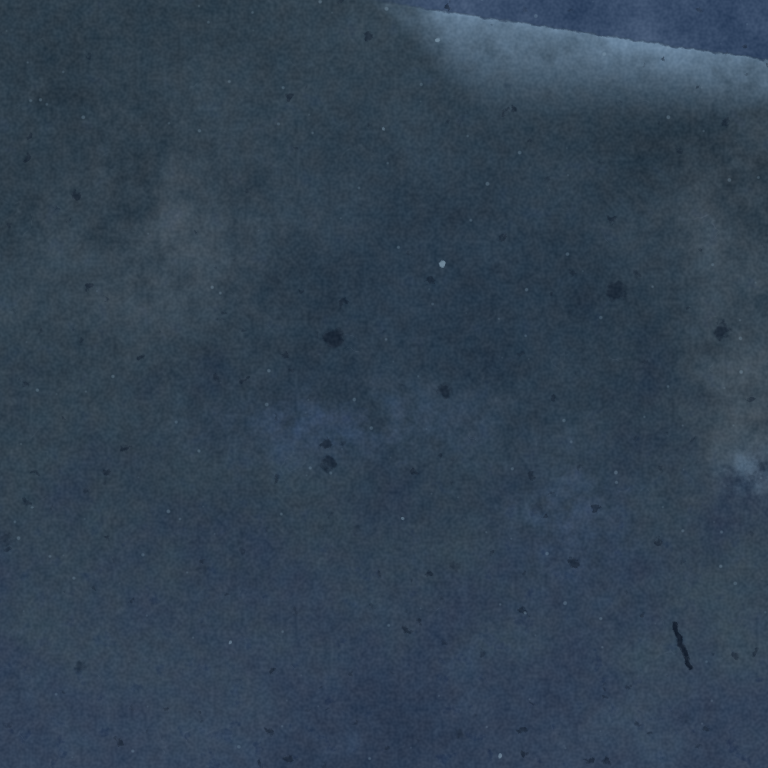
Give the GLSL for this texture, as a Shadertoy shader.

```glsl
#define SLATE vec3(0.186, 0.245, 0.292)
#define DEEP vec3(0.158, 0.220, 0.284)
#define INDIGO vec3(0.196, 0.252, 0.334)
#define ASH vec3(0.285, 0.330, 0.370)
#define GLAZE vec3(0.225, 0.298, 0.405)
#define HIGHLIGHT vec3(0.385, 0.480, 0.570)
#define SOOT vec3(0.090, 0.130, 0.185)
#define CHALK vec3(0.520, 0.620, 0.690)
#define GRAIN 0.040
#define MOTTLE 0.095
#define EDGE_SLOPE 0.150

vec2 hash2(vec2 p) {
    vec3 q = fract(p.xyx * vec3(0.1031, 0.1030, 0.0973));
    q += dot(q, q.yzx + 33.33);
    return fract((q.xx + q.yz) * q.zy);
}

float gradientDot(vec2 cell, vec2 offset) {
    float angle = 6.2832 * hash2(cell).x;
    return dot(vec2(cos(angle), sin(angle)), offset);
}

float gradientNoise(vec2 p) {
    vec2 i = floor(p), f = fract(p);
    vec2 u = f * f * f * (f * (f * 6.0 - 15.0) + 10.0);
    vec2 e = vec2(1.0, 0.0);
    float low = mix(gradientDot(i, f), gradientDot(i + e, f - e), u.x);
    float high = mix(gradientDot(i + e.yx, f - e.yx), gradientDot(i + 1.0, f - 1.0), u.x);
    return mix(low, high, u.y);
}

float fbm(vec2 p) {
    float sum = 0.0, amplitude = 0.6;
    for (int i = 0; i < 5; i++) {
        sum += amplitude * gradientNoise(p);
        p = mat2(1.6, 1.2, -1.2, 1.6) * p + 7.3;
        amplitude *= 0.56;
    }
    return sum;
}

// Soft round bump, 1 at the centre
float glow(vec2 p, vec2 centre, vec2 size) {
    vec2 d = (p - centre) / size;
    return exp(-dot(d, d));
}

// One randomly sized dot in some cells of a grid; radius in canvas units
float dots(vec2 p, float cells, float share, float radius, float blur) {
    float cover = 0.0;
    vec2 home = floor(p * cells);
    for (int k = 0; k < 9; k++) {
        vec2 cell = home + vec2(k % 3, k / 3) - 1.0;
        vec2 pick = hash2(cell + cells * 3.7);
        vec2 centre = (cell + hash2(cell + 61.0 + cells)) / cells;
        float r = radius * mix(0.4, 1.0, pick.y * pick.y);
        float dotMask = 1.0 - smoothstep(r - blur, r + blur, length(p - centre));
        cover = max(cover, dotMask * step(pick.x, share) * mix(0.3, 1.0, pick.y));
    }
    return cover;
}

float segmentDistance(vec2 p, vec2 a, vec2 b) {
    vec2 ab = b - a;
    return length(p - a - ab * clamp(dot(p - a, ab) / dot(ab, ab), 0.0, 1.0));
}

void mainImage(out vec4 fragColor, in vec2 fragCoord) {
    vec2 p = fragCoord / iResolution.y;
    float blur = max(0.0012, 0.8 / iResolution.y);
    vec2 wobble = vec2(fbm(p * 60.0), fbm(p * 60.0 + 31.0));
    float cloud = fbm(p * 3.0);
    float stain = fbm(p * 9.0 + 17.0);
    float crumb = fbm(p * 34.0 + 5.0);

    // Wall tone: greenish slate above, indigo below
    float lower = 1.0 - smoothstep(0.0, 0.55, p.y + 0.35 * cloud + 0.5 * stain);
    vec3 color = mix(SLATE, INDIGO, lower);
    color = mix(color, DEEP, 0.85 * glow(p, vec2(0.58, 0.60), vec2(0.28, 0.22)));

    // Worn patches
    float worn = 0.45 * glow(p, vec2(0.21, 0.69), vec2(0.13, 0.15));
    worn += 0.50 * glow(p, vec2(0.95, 0.75), vec2(0.09, 0.10));
    worn += 0.55 * glow(p, vec2(0.97, 0.47), vec2(0.08, 0.14));
    color = mix(color, ASH, clamp(worn * (0.9 + 1.5 * stain + crumb), 0.0, 1.0));
    float bluish = glow(p, vec2(0.44, 0.45), vec2(0.15, 0.045));
    bluish += 0.8 * glow(p, vec2(0.74, 0.32), vec2(0.08, 0.09));
    bluish += 0.5 * lower * smoothstep(0.05, 0.35, stain);
    color = mix(color, GLAZE, clamp(bluish * (0.5 + 1.4 * stain + crumb), 0.0, 0.75));
    float bloom = glow(p, vec2(0.985, 0.385), vec2(0.04, 0.03));
    color = mix(color, HIGHLIGHT, clamp(bloom * (0.7 + 1.5 * stain + crumb), 0.0, 1.0));

    // Mottling, dark chips and broken hairline scrapes
    color += MOTTLE * (0.6 * cloud + 0.5 * stain + 0.3 * crumb) * vec3(0.9, 1.0, 1.05);
    float chips = smoothstep(0.2, 0.45, crumb + 0.4 * stain);
    color = mix(color, SOOT * vec3(1.2, 1.3, 1.5), 0.45 * chips * (0.3 + 0.7 * lower));
    float contour = abs(gradientNoise(p * vec2(16.0, 24.0) + 1.5 * stain));
    float hairs = (1.0 - smoothstep(0.0, 0.05, contour)) * smoothstep(0.08, 0.3, fbm(p * 12.0));
    color += 0.05 * hairs * crumb + 0.012 * hairs;
    color += 0.014 * gradientNoise(p * 45.0 + 9.0) * vec3(1.0, 0.0, -0.6);

    // Pale slanted band with a blue corner above it
    float depth = 1.0 - EDGE_SLOPE * (p.x - 0.48) - p.y + 0.005 * wobble.x;
    float reach = smoothstep(0.47, 0.60, p.x + 0.1 * stain);
    float thickness = mix(0.115, 0.065, (p.x - 0.5) * 2.0) * smoothstep(0.46, 0.64, p.x);
    float across = depth / max(thickness, 0.004) + 0.8 * stain + 0.3 * crumb;
    float below = smoothstep(-2.0 * blur, 2.0 * blur, depth);
    float band = below * reach * (1.0 - smoothstep(0.5, 1.25, across));
    float sheen = mix(0.5, 1.1, exp(-max(depth, 0.0) * 50.0)) + 0.7 * stain + 0.3 * crumb;
    color = mix(color, HIGHLIGHT, band * clamp(sheen, 0.0, 1.15));
    vec3 corner = GLAZE + 0.12 * stain + 0.06 * cloud + 0.04 * crumb;
    color = mix(color, corner, (1.0 - below) * smoothstep(0.46, 0.56, p.x));

    // Soft ragged pits, thin scratch and pale flecks
    vec2 rough = p + 0.012 * wobble;
    float pits = 0.8 * dots(rough, 11.0, 0.22, 0.013, 0.004) * smoothstep(0.78, 0.55, p.y);
    pits = max(pits, 0.6 * dots(rough, 32.0, 0.16, 0.005, 0.002));
    float scratch = segmentDistance(p + 0.006 * wobble, vec2(0.878, 0.185), vec2(0.899, 0.130));
    pits = max(pits, 1.0 - smoothstep(0.0015, 0.002 + 2.0 * blur, scratch));
    color = mix(color, SOOT, pits);
    float flecks = dots(p + 0.004 * wobble, 9.0, 0.12, 0.0045, blur);
    flecks = max(flecks, 0.4 * dots(p, 45.0, 0.09, 0.0025, blur));
    color = mix(color, CHALK, flecks * 0.8);

    color += GRAIN * (0.7 * gradientNoise(p * 110.0) + gradientNoise(p * 230.0 + 3.0));
    fragColor = vec4(clamp(color, 0.0, 1.0), 1.0);
}
```
